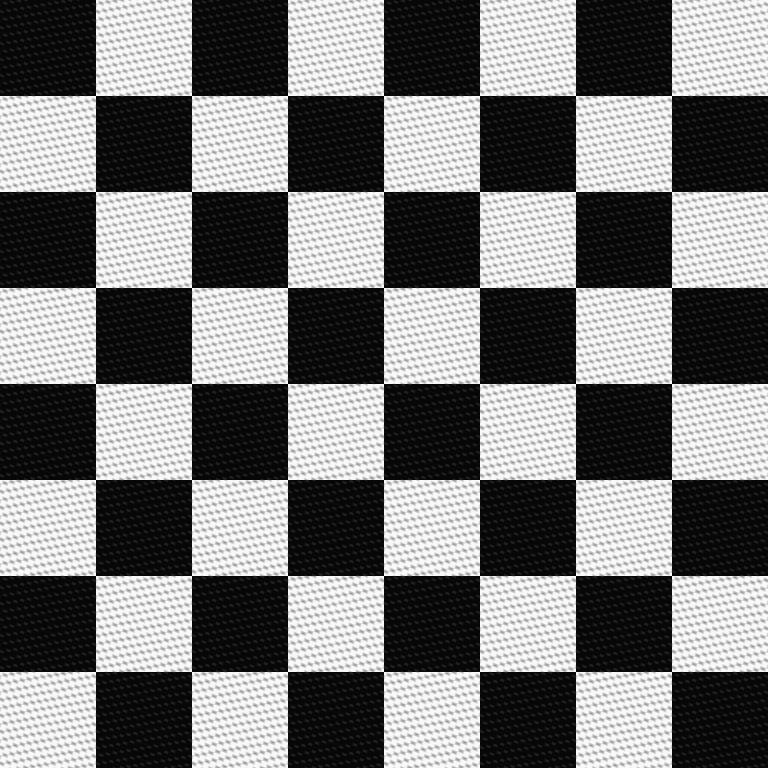
Reproduce this pattern procedurally as a WebGL 1 fragment shader.

```glsl
precision highp float;
// Checkerboard of black and white squares in a ribbed, woven cloth.
// A sheared lattice of leaning diamonds forms the weave; whole-number
// lattice steps across the canvas make the result tile.

uniform vec2 u_resolution;

#define CHECKS 8.0         // squares across and down
#define BEADS 104.0        // weave beads across the canvas
#define ROWS 96.0          // weave rows up the canvas
#define ROW_RISE 16.0      // rows climbed from left to right
#define STAGGER 48.0       // beads shifted from bottom to top
#define BEAD_SIZE vec2(0.62, 0.52)
#define LEAN 0.30          // slant of each bead
#define WEAR 0.05          // tone variation between beads
#define WHITE_RANGE vec2(0.55, 0.975)
#define BLACK_RANGE vec2(0.028, 0.115)

float hash(vec2 p) {
  return fract(sin(dot(p, vec2(127.1, 311.7))) * 43758.5453);
}

// Signed distance to the nearest whole number, alternating by interval.
vec2 alternate(vec2 t) {
  return abs(mod(t - 0.5, 2.0) - 1.0) - 0.5;
}

// +1 on white squares, -1 on black ones, smoothed over one pixel.
float checker(vec2 uv) {
  vec2 edge = alternate(uv * CHECKS) * u_resolution / CHECKS;
  vec2 side = clamp(edge * 2.0, -1.0, 1.0);
  return side.x * side.y;
}

// Lattice position: x counts beads, y counts the climbing rows.
vec2 toLattice(vec2 uv) {
  return vec2(BEADS * uv.x + STAGGER * uv.y, ROWS * uv.y - ROW_RISE * uv.x);
}

vec2 fromLattice(vec2 q) {
  float det = BEADS * ROWS + STAGGER * ROW_RISE;
  return vec2(ROWS * q.x - STAGGER * q.y, ROW_RISE * q.x + BEADS * q.y) / det;
}

// Diamond distance from the bead centre, reaching 1 at its outline.
float beadDistance(vec2 lattice) {
  vec2 local = fract(lattice) - 0.5;
  local.x = fract(local.x + LEAN * local.y + 0.5) - 0.5;
  return dot(abs(local) / BEAD_SIZE, vec2(1.0));
}

// Random value per bead, wrapped at the canvas borders.
float beadVariation(vec2 lattice) {
  vec2 centre = fract(fromLattice(floor(lattice) + 0.5));
  return hash(floor(centre * 512.0 + 0.25)) - 0.5;
}

void main() {
  vec2 uv = gl_FragCoord.xy / u_resolution;
  vec2 lattice = toLattice(uv);
  float d = beadDistance(lattice);
  float variation = 1.0 + WEAR * beadVariation(lattice);

  // White cloth has grey hollows; black cloth has faint raised beads.
  float white = mix(WHITE_RANGE.x * variation, WHITE_RANGE.y, clamp(d, 0.0, 1.0));
  float glint = 1.0 - smoothstep(0.35, 0.78, d);
  float black = mix(BLACK_RANGE.x, BLACK_RANGE.y * variation, glint);

  float tone = mix(black, white, 0.5 + 0.5 * checker(uv));
  gl_FragColor = vec4(vec3(tone), 1.0);
}
```
